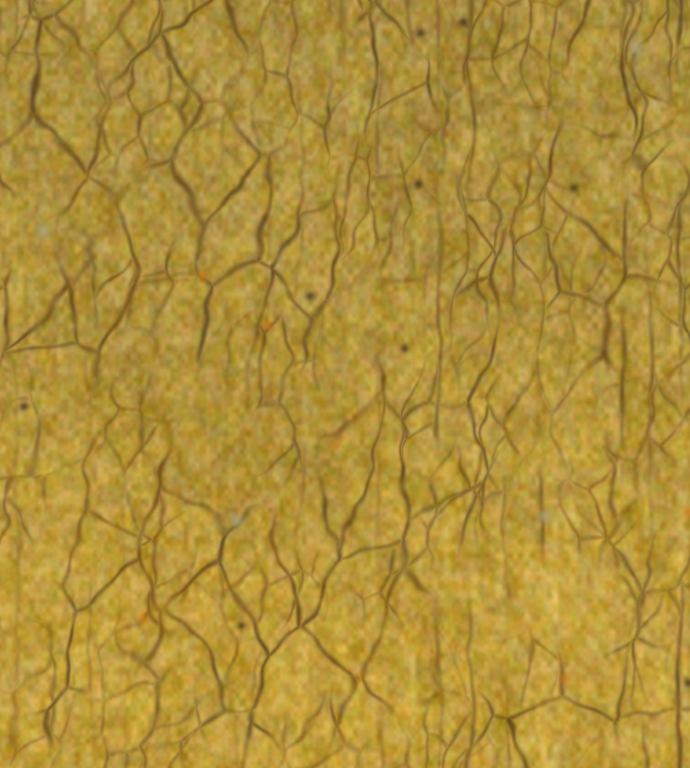
Write a WebGL 2 fragment shader that draws this texture.

```glsl
#version 300 es
precision highp float;
// Weathered ochre paint: soft mottled grain over a top-to-bottom tint,
// broken by two sizes of warped Voronoi cracks, upright splits and
// a few scattered flecks. Lengths are in units of canvas height.
uniform vec2 u_resolution;
out vec4 fragColor;

float hash(vec2 p) {
  return fract(sin(dot(p, vec2(127.1, 311.7))) * 43758.5453);
}

vec2 hash2(vec2 p) {
  return vec2(hash(p), hash(p + 57.3));
}

float noise(vec2 p) {
  vec2 i = floor(p), f = fract(p);
  f = f * f * (3.0 - 2.0 * f);
  float low = mix(hash(i), hash(i + vec2(1, 0)), f.x);
  float high = mix(hash(i + vec2(0, 1)), hash(i + vec2(1, 1)), f.x);
  return mix(low, high, f.y);
}

// Noise centred on zero
float mottle(vec2 p, float seed) {
  return noise(p + seed) - 0.5;
}

// Nearest cell border: x = distance, y = how upright the border is
vec2 cellBorder(vec2 p, vec2 scale) {
  vec2 q = p * scale, cell = floor(q), nearest = vec2(0);
  float best = 9.0;
  for (int y = -1; y <= 1; y++)
    for (int x = -1; x <= 1; x++) {
      vec2 c = cell + vec2(x, y), r = c + hash2(c) - q;
      if (dot(r, r) < best) { best = dot(r, r); nearest = r; }
    }
  vec2 border = vec2(9.0, 0.0);
  for (int y = -2; y <= 2; y++)
    for (int x = -2; x <= 2; x++) {
      vec2 c = cell + vec2(x, y), r = c + hash2(c) - q, gap = r - nearest;
      if (dot(gap, gap) < 1e-4) continue;
      vec2 normal = normalize(gap), slope = normal * scale;
      float d = dot(0.5 * (r + nearest), normal) / length(slope);
      if (d < border.x) border = vec2(d, abs(slope.x) / length(slope));
    }
  return border;
}

float softLine(float d, float width) {
  return exp(-d * d / (width * width));
}

// Broken crack network, strongest along upright borders
float crackNetwork(vec2 p, vec2 scale, float width, float seed) {
  vec2 border = cellBorder(p + seed, scale);
  float presence = smoothstep(0.25, 0.75, noise(p * vec2(15, 10) + seed));
  float breaks = mix(0.45, 1.0, noise(p * 48.0 + seed));
  return softLine(border.x, width) * presence * breaks * mix(0.5, 1.0, border.y);
}

// Jittered upright splits, interrupted along their length
float uprightSplits(vec2 p, float spacing, float width, float seed) {
  float column = floor(p.x / spacing);
  float jitter = 0.25 + 0.5 * hash(vec2(column, seed));
  float d = p.x - (column + jitter) * spacing;
  float presence = smoothstep(0.45, 0.8, noise(vec2(column * 7.3 + seed, p.y * 6.0)));
  return softLine(d, width) * presence * mix(0.5, 1.0, noise(p * 45.0));
}

// Sparse round flecks, one chance per grid cell
float flecks(vec2 p, float density, float chance, float radius, float seed) {
  vec2 q = p * density, c = floor(q);
  vec2 center = 0.3 + 0.4 * hash2(c + seed);
  float d = length((fract(q) - center) / density);
  return step(hash(c + seed + 19.7), chance) * softLine(d, radius);
}

void main() {
  vec2 p = gl_FragCoord.xy / u_resolution.y;

  // Warped space for the cracks: a lean that fades toward the right
  vec2 wander = vec2(mottle(p * 13.0, 3.1), mottle(p * 13.0, 41.7));
  vec2 ripple = vec2(mottle(p * 42.0, 8.6), mottle(p * 42.0, 27.2));
  vec2 q = p + 0.03 * wander + 0.011 * ripple;
  q.x -= 0.16 * p.y * (1.0 - smoothstep(0.3, 0.9, p.x));

  // Paint: duller above, warmer and brighter below
  vec3 color = mix(vec3(0.745, 0.610, 0.230), vec3(0.675, 0.565, 0.245),
                   smoothstep(0.0, 0.95, p.y));
  color += 0.05 * mottle(p * vec2(9, 7), 5.3) * vec3(1.0, 0.95, 0.5);
  color += 0.08 * mottle(p * vec2(50, 34), 12.9) * vec3(1.0, 1.0, 0.7);

  // Fine grain, with faint drifts of hue
  color += 0.12 * mottle(p * vec2(135, 100), 2.4);
  color += 0.06 * mottle(p * vec2(210, 170), 71.0);
  color += 0.07 * mottle(p * 110.0, 33.8) * vec3(0.8, -0.5, -0.3);
  color.b += 0.13 * mottle(p * vec2(95, 75), 64.2);

  // Upright brush grain at the lower right
  float grainArea = smoothstep(0.3, 0.85, p.x) * (1.0 - smoothstep(0.2, 0.65, p.y));
  color += mix(0.02, 0.13, grainArea) * mottle(vec2(p.x * 85.0, p.y * 5.0), 17.5);

  // Cracks
  float crack = crackNetwork(q, vec2(11.0, 7.5), 0.0040, 4.2);
  crack = max(crack, 0.72 * crackNetwork(q, vec2(21, 13), 0.0034, 23.6));
  vec2 splitPoint = p + vec2(0.012 * wander.x + 0.005 * ripple.x, 0.0);
  float splits = uprightSplits(splitPoint, 0.046, 0.0035, 6.0);
  crack = max(crack, splits * mix(0.3, 0.85, smoothstep(0.35, 0.75, p.x)));
  vec3 crackColor = mix(vec3(0.42, 0.25, 0.07), vec3(0.29, 0.22, 0.12), noise(p * 18.0));
  color = mix(color, crackColor, 0.85 * crack);

  // Dark pits, pale chips and orange specks
  color = mix(color, vec3(0.27, 0.20, 0.10), 0.75 * flecks(p, 14.0, 0.06, 0.006, 3.0));
  color = mix(color, vec3(0.66, 0.65, 0.50), 0.75 * flecks(p, 8.0, 0.05, 0.009, 11.0));
  color = mix(color, vec3(0.80, 0.47, 0.10), 0.70 * flecks(p, 13.0, 0.04, 0.006, 29.0));
  fragColor = vec4(clamp(color, 0.0, 1.0), 1.0);
}
```
